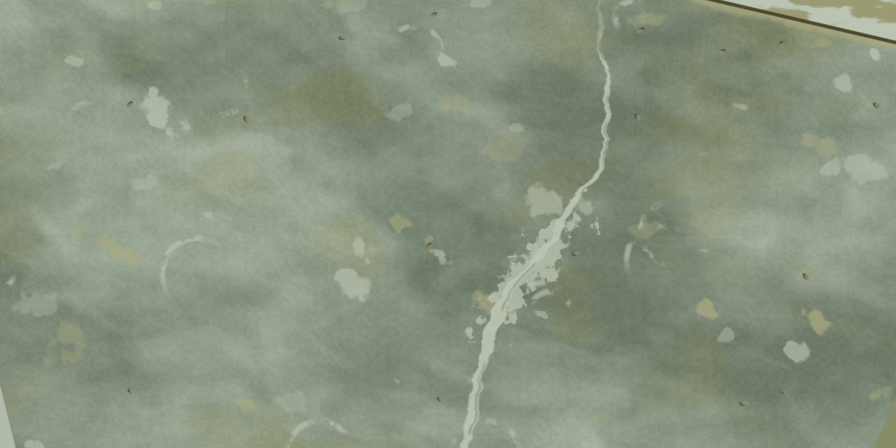
This texture is drawn by a Shadertoy shader. Its source:

```glsl
#define SLATE vec3(0.43, 0.48, 0.41)
#define CONCRETE vec3(0.62, 0.67, 0.60)
#define CHALK vec3(0.73, 0.77, 0.70)
#define OCHRE vec3(0.67, 0.67, 0.50)
#define STAIN vec3(0.53, 0.55, 0.41)
#define DEBRIS vec3(0.30, 0.28, 0.18)
#define MOTTLE 1.9
#define GRAIN 0.035
#define CHALK_CELL 0.21
#define OCHRE_CELL 0.25
#define ARC_CELL 0.42
#define CHIP_CELL 0.17

float hash(vec2 p) {
    return fract(sin(dot(p, vec2(127.1, 311.7))) * 43758.5453);
}

vec2 hash2(vec2 p) {
    return vec2(hash(p), hash(p + 19.7));
}

float noise(vec2 p) {
    vec2 i = floor(p), f = fract(p);
    f = f * f * (3.0 - 2.0 * f);
    return mix(mix(hash(i), hash(i + vec2(1, 0)), f.x),
               mix(hash(i + vec2(0, 1)), hash(i + vec2(1, 1)), f.x), f.y);
}

float fbm(vec2 p) {
    float sum = 0.0, amp = 0.5;
    for (int i = 0; i < 5; i++) {
        sum += amp * noise(p);
        p = mat2(1.6, 1.2, -1.2, 1.6) * p + 7.3;
        amp *= 0.5;
    }
    return sum;
}

vec2 rotate(vec2 p, float a) {
    float c = cos(a), s = sin(a);
    return vec2(c * p.x - s * p.y, s * p.x + c * p.y);
}

// Flat, ragged blotches scattered one per cell
float blotches(vec2 p, float cell, float share, float seed) {
    float mask = 0.0, ragged = fbm(p * 26.0 + seed) - 0.5;
    vec2 id = floor(p / cell);
    for (int k = 0; k < 9; k++) {
        vec2 c = id + vec2(k % 3 - 1, k / 3 - 1);
        if (hash(c + seed) > share) continue;
        vec2 rnd = hash2(c + seed + 5.1);
        vec2 q = rotate(p - (c + hash2(c + seed + 2.3)) * cell, rnd.x * 1.4 - 0.5);
        float d = length(q * vec2(1.0, 1.9)) / (cell * mix(0.09, 0.36, rnd.y * rnd.y));
        mask = max(mask, smoothstep(0.0, 0.5, 1.0 - d + 2.8 * ragged) * mix(0.3, 1.0, rnd.x));
    }
    return mask;
}

// Broken, curved scrape marks
float scrapes(vec2 p) {
    float mask = 0.0, ragged = fbm(p * 40.0);
    vec2 id = floor(p / ARC_CELL);
    for (int k = 0; k < 9; k++) {
        vec2 c = id + vec2(k % 3 - 1, k / 3 - 1);
        vec2 rnd = hash2(c + 31.0);
        vec2 q = rotate(p - (c + hash2(c + 8.0)) * ARC_CELL, rnd.x * 6.28);
        float r = length(q * vec2(1.0, 1.2));
        float span = smoothstep(0.1, 0.8, q.x / max(r, 0.001));
        float line = 1.0 - smoothstep(0.002, 0.011, abs(r - mix(0.03, 0.13, rnd.y)));
        mask = max(mask, line * span * smoothstep(0.38, 0.6, ragged));
    }
    return mask;
}

// Small crumbs: x is the shadow, y the lit crumb
vec2 chips(vec2 p, float px) {
    vec2 id = floor(p / CHIP_CELL);
    if (hash(id + 61.0) > 0.24) return vec2(0);
    vec2 q = p - (id + 0.2 + 0.6 * hash2(id + 47.0)) * CHIP_CELL;
    q = rotate(q, hash(id) * 3.0) * vec2(0.8, 1.3);
    float r = mix(0.003, 0.007, hash(id + 12.0));
    return 1.0 - smoothstep(r - px, r + px, vec2(length(q), length(q - 0.003)));
}

void mainImage(out vec4 fragColor, in vec2 fragCoord) {
    vec2 p = fragCoord / iResolution.y;
    float px = 1.0 / iResolution.y;

    // Cloudy floor, brushed slightly sideways
    vec2 flow = rotate(p, 0.25) * vec2(2.6, 4.6);
    float warp = fbm(flow + 3.0);
    float tone = 0.5 + MOTTLE * (fbm(flow + 1.6 * warp) - 0.48);
    tone += 0.5 * (fbm(p * vec2(15.0, 24.0)) - 0.48) + 0.07 * (p.y - 0.5);
    vec3 col = mix(SLATE, CONCRETE, clamp(tone, 0.0, 1.15));
    col = mix(col, STAIN + 0.12 * (tone - 0.3), 0.6 * smoothstep(0.5, 0.75, fbm(p * vec2(4.0, 6.5) + 41.0)));
    col += GRAIN * (noise(p * 170.0) - 0.5);

    // Ochre and chalk residue
    col = mix(col, OCHRE, 0.75 * blotches(p, OCHRE_CELL, 0.6, 13.0));
    col = mix(col, CHALK, 0.75 * blotches(p, CHALK_CELL, 0.55, 71.0));
    col = mix(col, CHALK, 0.65 * scrapes(p));

    // Crack with a powdery halo and a dark hairline
    float lean = 1.047 + 0.31 * smoothstep(0.1, 0.72, p.y);
    float wander = 0.045 * (noise(vec2(p.y * 11.0, 4.0)) - 0.5) + 0.02 * (fbm(vec2(p.y * 45.0, 9.0)) - 0.5);
    float side = 0.85 * (p.x - lean - wander);
    float width = mix(0.010, 0.0035, smoothstep(0.25, 0.8, p.y)) * (0.5 + noise(p * 30.0));
    float halo = 1.0 - length(vec2(side, 0.45 * (p.y - 0.39))) / 0.055;
    halo = smoothstep(0.0, 0.4, halo + 3.0 * (fbm(p * 42.0) - 0.5));
    col = mix(col, CHALK, 0.75 * halo);
    float fade = 1.0 - 0.6 * smoothstep(0.85, 0.95, p.y);
    col = mix(col, CHALK, 0.9 * fade * (1.0 - smoothstep(width - px, width + 1.5 * px, abs(side))));
    float hairline = 1.0 - smoothstep(0.0, 0.0025 + px, abs(side - 0.5 * width));
    col = mix(col, SLATE, 0.45 * hairline * smoothstep(0.35, 0.6, noise(p * 18.0)));

    // Crumbs
    vec2 chip = chips(p, px);
    col = mix(col, DEBRIS, 0.8 * chip.x);
    col = mix(col, OCHRE * 0.85, 0.8 * chip.y);

    // Board, gap and dust in the upper right corner
    float edge = p.y - 1.0 + 0.233 * (p.x - 1.575);
    col = mix(col, OCHRE, 0.7 * smoothstep(-0.022, -0.004, edge + 0.02 * (fbm(p * 35.0) - 0.5)));
    vec3 board = mix(CHALK, OCHRE * 0.9, smoothstep(0.45, 0.55, fbm(p * vec2(9.0, 25.0))));
    col = mix(col, DEBRIS, smoothstep(-px, px, edge));
    col = mix(col, board, smoothstep(-px, px, edge - 0.008));

    // Pale slivers in the lower corners
    float left = 0.035 - 0.25 * p.y - p.x;
    float right = p.x - iResolution.x * px + 0.05 - 0.45 * p.y;
    col = mix(col, CHALK * 0.95, smoothstep(-px, px, left));
    col = mix(col, STAIN, smoothstep(-px, px, right));

    fragColor = vec4(clamp(col, 0.0, 1.0), 1.0);
}
```
